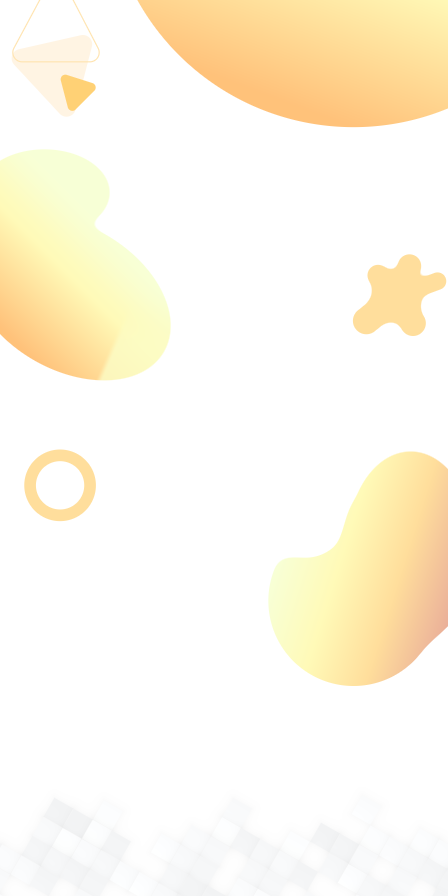
Write a Shadertoy shader that draws this background.

```glsl
// Soft abstract poster: warm gradient blobs, small flat ornaments and a
// skyline of pale tilted tiles along the bottom of a white canvas.
// Shapes are distance functions in layout units, measured from the top left.

#define UNITS 384.0          // layout units across the canvas width
#define TILE_SIZE 19.0       // side of one grid tile
#define TILE_TILT 0.52       // grid rotation in radians
#define TILE_DENSITY 0.62    // share of filled cells below the skyline
#define SKYLINE 703.0        // mean height of the tile skyline
#define SKYLINE_SWING 20.0   // rise and fall of the skyline
#define SKYLINE_PERIOD 126.0 // distance between its peaks

const vec3 ORANGE = vec3(1.0, 0.76, 0.48);
const vec3 APRICOT = vec3(1.0, 0.87, 0.61);
const vec3 YELLOW = vec3(1.0, 0.98, 0.72);
const vec3 PALE_LIME = vec3(0.97, 1.0, 0.84);
const vec3 ROSE = vec3(0.92, 0.69, 0.60);
const vec3 CREAM = vec3(1.0, 0.955, 0.89);
const vec3 AMBER = vec3(1.0, 0.82, 0.46);

float hash(vec2 p) {
    return fract(sin(dot(p, vec2(127.1, 311.7))) * 43758.5453);
}

mat2 rotation(float a) {
    float c = cos(a), s = sin(a);
    return mat2(c, -s, s, c);
}

// Antialiased coverage of a signed distance
float cover(float d) {
    return clamp(0.5 - d * iResolution.x / UNITS, 0.0, 1.0);
}

float smoothUnion(float a, float b, float k) {
    float h = max(k - abs(a - b), 0.0) / k;
    return min(a, b) - 0.25 * h * h * k;
}

float smoothCut(float a, float b, float k) {
    return -smoothUnion(-a, b, k);
}

float circle(vec2 p, vec2 c, float r) { return length(p - c) - r; }

float ellipse(vec2 p, vec2 r) { return (length(p / r) - 1.0) * min(r.x, r.y); }

float segment(vec2 p, vec2 a, vec2 b) {
    vec2 d = b - a;
    return length(p - a - d * clamp(dot(p - a, d) / dot(d, d), 0.0, 1.0));
}

float side(vec2 p, vec2 a, vec2 b) {
    return (b.x - a.x) * (p.y - a.y) - (b.y - a.y) * (p.x - a.x);
}

// Rounded triangle, corners in clockwise order on screen
float triangle(vec2 p, vec2 a, vec2 b, vec2 c, float r) {
    float d = min(segment(p, a, b), min(segment(p, b, c), segment(p, c, a)));
    float inside = min(side(p, a, b), min(side(p, b, c), side(p, c, a)));
    return (inside > 0.0 ? -d : d) - r;
}

float leftBlob(vec2 p) {
    float body = ellipse(rotation(0.5236) * (p - vec2(60, 255)), vec2(93, 62));
    return smoothUnion(body, ellipse(p - vec2(38, 165), vec2(56, 37)), 12.0);
}

float rightBlob(vec2 p) {
    float base = smoothUnion(circle(p, vec2(303, 515), 73.0), circle(p, vec2(340, 490), 62.0), 10.0);
    base = smoothCut(base, circle(p, vec2(262, 442), 36.0), 18.0);
    return smoothUnion(base, ellipse(p - vec2(352, 465), vec2(54, 78)), 14.0);
}

// Splash with five uneven arms: xy is the tip offset, z its radius
float splash(vec2 p) {
    vec3 arms[5] = vec3[5](vec3(11, -26, 10), vec3(35, -13, 7.5), vec3(14, 23, 11),
                           vec3(-26, 21, 11.5), vec3(-16, -18, 9));
    float d = length(p) - 20.0;
    for (int i = 0; i < 5; i++)
        d = smoothUnion(d, segment(p, vec2(0), arms[i].xy) - arms[i].z, 9.0);
    return d;
}

// Tilted tiles with soft shadows, thinned out above a wavy skyline
vec3 tiles(vec3 color, vec2 p) {
    mat2 tilt = rotation(TILE_TILT);
    vec2 q = tilt * p / TILE_SIZE, cell = floor(q);
    for (int k = 0; k < 9; k++) {
        vec2 id = cell + vec2(k % 3 - 1, k / 3 - 1);
        vec2 center = transpose(tilt) * (id + 0.5) * TILE_SIZE;
        float wave = cos(6.2832 * (center.x - 68.0) / SKYLINE_PERIOD);
        float filled = step(SKYLINE - SKYLINE_SWING * wave, center.y) * step(hash(id), TILE_DENSITY);
        vec2 local = q - id - 0.5, e = abs(local) - 0.49;
        float d = (length(max(e, 0.0)) + min(max(e.x, e.y), 0.0)) * TILE_SIZE;
        float shade = mix(0.955, 1.0, clamp(hash(id + 7.0) + 0.3 * local.y, 0.0, 1.0));
        color *= 1.0 - 0.018 * filled * exp(-max(d, 0.0) * 0.3);
        color = mix(color, vec3(shade - 0.004, shade, min(shade + 0.004, 1.0)), filled * cover(d));
    }
    return color;
}

void mainImage(out vec4 fragColor, in vec2 fragCoord) {
    vec2 p = vec2(fragCoord.x, iResolution.y - fragCoord.y) * UNITS / iResolution.x;
    vec3 color = vec3(1);
    if (p.y > SKYLINE - 70.0) color = tiles(color, p);

    // Large disc at the top
    float t = clamp(dot(p - vec2(303, 109), vec2(0.35, -0.94)) / 135.0, 0.0, 1.0);
    color = mix(color, mix(ORANGE, YELLOW, t), cover(circle(p, vec2(303, -103), 212.0)));

    // Left blob, with a pale facet on its lower right
    t = (p.x - p.y + 280.0) / 190.0;
    vec3 fill = mix(ORANGE, YELLOW, clamp(t / 0.55, 0.0, 1.0));
    fill = mix(fill, PALE_LIME, smoothstep(0.5, 0.95, t));
    float facet = smoothstep(-3.0, 3.0, dot(p - vec2(107, 275), vec2(0.915, 0.40)));
    fill = mix(fill, mix(YELLOW, PALE_LIME, 0.45), 0.8 * facet * smoothstep(250.0, 300.0, p.y));
    color = mix(color, fill, cover(leftBlob(p)));

    // Right blob
    t = (dot(p, vec2(0.95, 0.3)) - 370.0) / 155.0;
    fill = mix(PALE_LIME, YELLOW, clamp(t * 3.0, 0.0, 1.0));
    fill = mix(fill, APRICOT, clamp(t * 3.0 - 1.0, 0.0, 1.0));
    fill = mix(fill, ROSE, clamp(t * 3.0 - 2.0, 0.0, 1.0));
    color = mix(color, fill, cover(rightBlob(p)));

    // Flat ornaments: splash, ring and triangles
    color = mix(color, APRICOT, cover(splash(p - vec2(340, 254))));
    color = mix(color, APRICOT, cover(abs(circle(p, vec2(51.5, 416), 25.7)) - 5.0));
    color = mix(color, CREAM, cover(triangle(p, vec2(18, 50), vec2(71, 38), vec2(57, 92), 8.0)));
    float outline = abs(triangle(p, vec2(19, 45), vec2(48.5, -10), vec2(77, 45), 8.0)) - 0.5;
    color = mix(color, mix(APRICOT, CREAM, 0.3), cover(outline));
    color = mix(color, AMBER, cover(triangle(p, vec2(56, 68), vec2(78, 75), vec2(62, 91), 4.0)));
    fragColor = vec4(color, 1.0);
}
```
